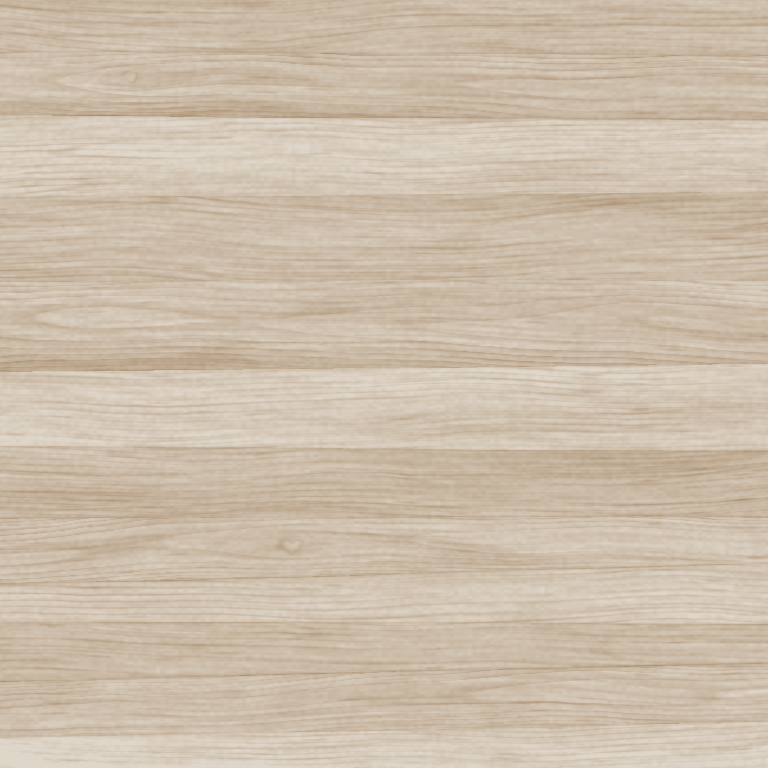
This texture is drawn by a three.js fragment shader. Its source:

```glsl
// Horizontal boards of pale planed wood with streaks, growth rings and two knots.
varying vec2 vUv;

const float TAU = 6.2832;
const vec3 PALE_WOOD = vec3(0.86, 0.82, 0.765);
const vec3 DARK_WOOD = vec3(0.705, 0.61, 0.50);
const vec2 LARGE_KNOT = vec2(0.38, 0.29);
const vec2 SMALL_KNOT = vec2(0.17, 0.90);

float hash(vec2 p) {
  return fract(sin(dot(p, vec2(127.1, 311.7))) * 43758.5);
}

// Smooth value noise, centred on zero
float noise(vec2 p) {
  vec2 cell = floor(p);
  vec2 f = fract(p);
  f = f * f * (3.0 - 2.0 * f);
  float low = mix(hash(cell), hash(cell + vec2(1.0, 0.0)), f.x);
  float high = mix(hash(cell + vec2(0.0, 1.0)), hash(cell + 1.0), f.x);
  return mix(low, high, f.y) - 0.5;
}

// Layered sines for the slow bend of the grain
float waves(float x, float seed) {
  return sin(x * 4.1 + seed * 2.3) + 0.5 * sin(x * 9.7 + seed * 5.1)
       + 0.25 * sin(x * 21.0 + seed * 1.7);
}

// Height of the seam under a board: uneven widths and a slight tilt
float boardEdge(float id, float x) {
  float height = id * 0.0885 - 0.078 + 0.04 * cos((id - 10.2) * 0.66);
  float tilt = 0.04 * (hash(vec2(id, 4.0)) - 0.3);
  return height + tilt * (x - 0.5) + 0.0007 * waves(x, id);
}

// Boards cycle through pale, medium and tan
float boardTone(float id) {
  return 0.13 + 0.14 * mod(id, 3.0) + 0.08 * (hash(vec2(id, 9.0)) - 0.5);
}

float softLines(float phase, float sharpness) {
  return pow(0.5 + 0.5 * sin(TAU * phase), sharpness);
}

// Slow darkening followed by a crisp return to pale wood
float growthRings(float phase) {
  float f = fract(phase);
  return f * f * f * (1.0 - smoothstep(0.92, 1.0, f));
}

// Thin wandering lines along the level sets of noise
float hairlines(vec2 p, float width) {
  return 1.0 - smoothstep(0.0, width, abs(noise(p)));
}

// Sparse cellular dashes along the fibres
float flecks(vec2 p) {
  vec2 cell = floor(p);
  vec2 centre = 0.5 + 0.2 * (vec2(hash(cell), hash(cell + 31.0)) - 0.5);
  float present = step(0.92, hash(cell + 57.0));
  return present * (1.0 - smoothstep(0.05, 0.4, length(fract(p) - centre)));
}

float knotSkirt(vec2 p, vec2 centre, float size) {
  vec2 d = (p - centre) / (size * vec2(3.4, 1.0));
  return exp(-dot(d, d));
}

// Broken dark rim around a paler eye
float knotEye(vec2 p, vec2 centre, float size) {
  float d = length((p - centre) / (size * vec2(1.5, 1.0))) + 0.9 * noise(p * 150.0);
  float rim = exp(-8.0 * (d - 0.9) * (d - 0.9));
  return rim * (0.7 + noise(p * 110.0)) - 0.5 * exp(-4.0 * d * d);
}

void main() {
  vec2 p = vUv;

  // Boards and seams
  float id = 0.0, below = -0.03, above = 1.02, seam = 0.0;
  float tone = boardTone(0.0);
  for (int i = 1; i < 12; i++) {
    float next = float(i);
    float edge = boardEdge(next, p.x);
    float strength = 0.3 + 0.7 * hash(vec2(next, 2.0)) + 0.6 * noise(vec2(p.x * 5.0, next));
    tone = mix(tone, boardTone(next), smoothstep(-0.0012, 0.0012, p.y - edge));
    seam = max(seam, strength * exp(-abs(p.y - edge) / 0.0014));
    if (p.y > edge) { id = next; below = edge; }
    else { above = min(above, edge); }
  }
  float kind = mod(id, 3.0);
  float pale = 1.0 - min(kind, 1.0);
  float medium = 1.0 - abs(kind - 1.0);
  float tanned = max(kind - 1.0, 0.0);

  // Grain coordinates, spread around the knots
  float largeSkirt = knotSkirt(p, LARGE_KNOT, 0.022);
  float smallSkirt = knotSkirt(p, SMALL_KNOT, 0.014);
  vec2 g = p;
  g.y -= 0.7 * (p.y - LARGE_KNOT.y) * largeSkirt + 0.7 * (p.y - SMALL_KNOT.y) * smallSkirt;
  g.y += 0.006 * waves(p.x, id) + 0.016 * noise(vec2(p.x * 2.5, p.y * 9.0) + id * 17.3);
  g.y += 0.0016 * noise(p * vec2(28.0, 60.0));
  vec2 s = g + id * 3.7;

  // Growth lines: fine, bold, and nested tongues
  float breakup = 0.65 + 1.2 * noise(s * vec2(5.0, 45.0));
  float fine = breakup * softLines(g.y * 115.0 + 1.6 * noise(s * vec2(3.0, 28.0)), 5.0);
  float bold = breakup * softLines(g.y * 60.0 + 3.5 * noise(s * vec2(2.0, 18.0)), 8.0);
  float hairs = breakup * hairlines(s * vec2(2.5, 48.0), 0.07);
  float across = 2.0 * (g.y - below) / (above - below) - 1.0;
  float tongues = growthRings(p.x * 2.2 - 4.0 * across * across
                + 1.8 * noise(s * vec2(4.0, 24.0)) + hash(vec2(id, 6.0)));
  tone += pale * 0.25 * fine + tanned * (0.22 * bold + 0.2 * fine) + 0.2 * hairs;
  tone += medium * ((0.38 + 0.5 * noise(s * vec2(5.0, 14.0))) * tongues + 0.14 * fine);
  tone += medium * 0.36 * hash(vec2(id, 8.0)) * (1.0 - smoothstep(-1.0, -0.4, across));

  // Broad streaks down to fibres
  float streak = noise(s * vec2(1.4, 20.0));
  tone += 0.18 * streak + 0.6 * max(streak, 0.0) * max(streak, 0.0);
  tone += 0.13 * noise(s * vec2(3.5, 75.0)) + 0.18 * noise(s * vec2(9.0, 150.0));
  tone += 0.25 * noise(s * vec2(26.0, 240.0)) + 0.2 * noise(p * vec2(170.0, 256.0));
  tone += 0.26 * flecks(s * vec2(16.0, 170.0)) + 0.5 * seam - 0.03;

  // Knots
  tone += 0.34 * largeSkirt * (0.6 + 1.4 * noise(s * vec2(12.0, 90.0))) + 0.16 * smallSkirt;
  tone += 0.34 * knotEye(p, LARGE_KNOT, 0.009) + 0.26 * knotEye(p, SMALL_KNOT, 0.006);

  vec3 wood = mix(PALE_WOOD, DARK_WOOD, clamp(tone, -0.1, 1.3));
  gl_FragColor = vec4(wood, 1.0);
}
```
